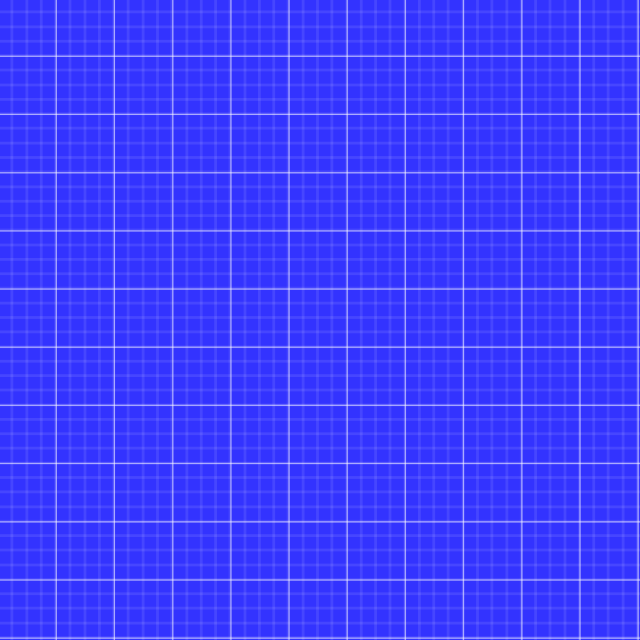
A three.js fragment shader for this pattern:

```glsl
varying vec2 vUv;

const float MAJOR_COUNT = 11.0;
const float MINOR_COUNT = 44.0;
const float MAJOR_GRAIN = 2048.0;
const float MINOR_GRAIN = 1024.0;
const vec3 PAPER_BLUE = vec3(0.2, 0.2, 1.0);
const vec3 LINE_WHITE = vec3(1.0);

// Signed distance from the nearest wrapping line, with centers rounded to a fine grain
vec2 lineOffset(vec2 p, float count, float shift, float grain) {
  vec2 index = floor((p - shift) * count + 0.5);
  vec2 center = floor((index / count + shift) * grain + 0.5) / grain;
  return p - center;
}

// Share of each pixel footprint covered by a line, per axis
vec2 lineCoverage(vec2 offset, float width, vec2 footprint) {
  vec2 halfLine = vec2(0.5 * width);
  vec2 nearEdge = max(offset - 0.5 * footprint, -halfLine);
  vec2 farEdge = min(offset + 0.5 * footprint, halfLine);
  return clamp((farEdge - nearEdge) / footprint, 0.0, 1.0);
}

// Vertical and horizontal rulings as two translucent layers
vec3 drawRulings(vec3 base, vec2 offset, vec2 footprint, float width, float opacity) {
  vec2 ink = opacity * lineCoverage(offset, width, footprint);
  return mix(mix(base, LINE_WHITE, ink.x), LINE_WHITE, ink.y);
}

void main() {
  // Sheet coordinates run right and down
  vec2 sheet = vec2(vUv.x, 1.0 - vUv.y);
  vec2 footprint = max(fwidth(vUv), vec2(0.00001));

  // Broad faint subdivisions below fine bright rulings
  vec2 minorOffset = lineOffset(sheet, MINOR_COUNT, -0.0039, MINOR_GRAIN);
  vec2 majorOffset = lineOffset(sheet, MAJOR_COUNT, -0.00293, MAJOR_GRAIN);
  vec3 color = drawRulings(PAPER_BLUE, minorOffset, footprint, 0.0043, 0.095);
  color = drawRulings(color, majorOffset, footprint, 0.002, 0.54);

  gl_FragColor = vec4(color, 1.0);
}
```
